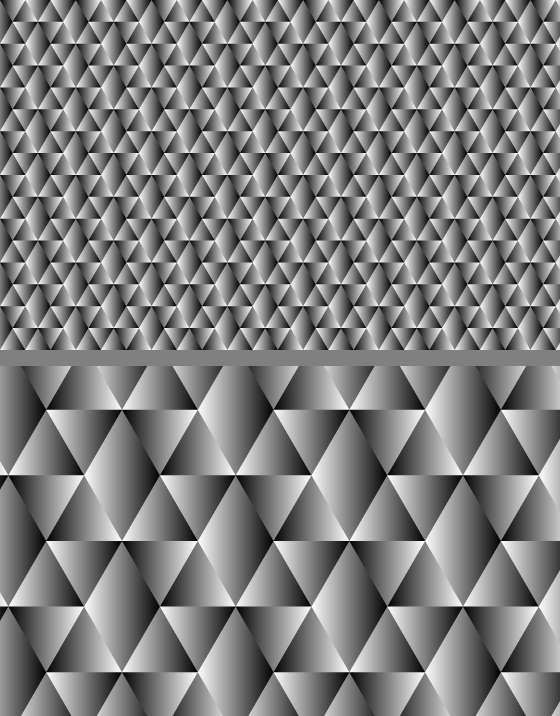
Top: the whole. Bottom: its middle third, enlarged.
A Shadertoy shader for this pattern:

```glsl
// Triangular tiling of rhombi and triangles, each shaded with a horizontal grey ramp.

const float ROWS = 16.0;               // triangle rows down the canvas
const float SIDE_PER_ROW = 1.1547005;  // side of an equilateral triangle over its height
const float PERIOD = 3.0;              // repeat width, in triangle sides
const int SAMPLES = 4;                 // antialiasing grid per axis

// Ramp from light at the left corner to dark at the right corner, one side wide
float rhombusShade(float x, float center) {
    return 0.5 - (x - center);
}

// Ramp rising with x from dark at start to light one side further
float triangleShade(float x, float start) {
    return x - start;
}

// Grey level at p: x in triangle sides, y in rows down from the top
float patternShade(vec2 p, float period) {
    float row = floor(p.y);
    float halfSpan = 0.5 * (p.y - row);

    // Alternate rows shift by half a period; x = 0 is the upper tip of a rhombus
    float x = mod(p.x - 0.5 * period * row + 0.5 * period, period) - 0.5 * period;
    float dist = abs(x);

    if (dist < halfSpan) return rhombusShade(x, 0.0);              // upper rhombus half
    if (dist < 1.0 - halfSpan) return triangleShade(dist, 0.0);    // triangle pointing down
    if (dist < 1.0 + halfSpan) return triangleShade(dist, 0.5);    // triangle pointing up
    return rhombusShade(mod(x, period), 0.5 * period);             // lower rhombus half
}

// Canvas position to lattice units
vec2 toLattice(vec2 coord, vec2 resolution, float rows) {
    vec2 p = vec2(coord.x, resolution.y - coord.y) * rows / resolution.y;
    return vec2(p.x / SIDE_PER_ROW, p.y);
}

void mainImage(out vec4 fragColor, in vec2 fragCoord) {
    float shade = 0.0;

    // Average a grid of points inside the pixel to smooth the edges
    for (int j = 0; j < SAMPLES; j++) {
        for (int i = 0; i < SAMPLES; i++) {
            vec2 offset = (vec2(i, j) + 0.5) / float(SAMPLES) - 0.5;
            shade += patternShade(toLattice(fragCoord + offset, iResolution.xy, ROWS), PERIOD);
        }
    }
    shade /= float(SAMPLES * SAMPLES);

    fragColor = vec4(vec3(clamp(shade, 0.0, 1.0)), 1.0);
}
```
